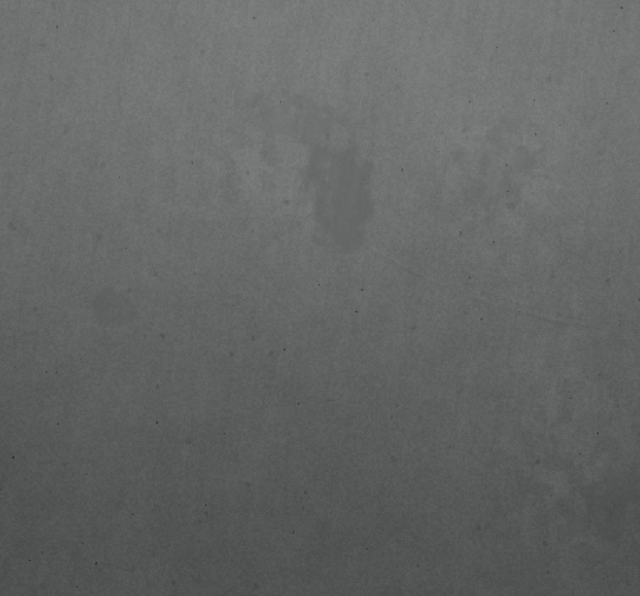
Reproduce this texture procedurally as a Shadertoy shader.

```glsl
// Weathered grey concrete wall: a vertical light falloff carries fine grain,
// tilted trowel streaks, ragged stains and pale flakes, small pits and
// a sweep of faint curved ridges. All layers come from hashed value noise.

const vec3 TINT = vec3(0.985, 1.005, 1.003);

float hash(vec2 p) {
    vec3 q = fract(vec3(p.xyx) * 0.1031);
    q += dot(q, q.yzx + 33.33);
    return fract((q.x + q.y) * q.z);
}

float noise(vec2 p) {
    vec2 i = floor(p), f = fract(p);
    f = f * f * (3.0 - 2.0 * f);
    float low = mix(hash(i), hash(i + vec2(1, 0)), f.x);
    float high = mix(hash(i + vec2(0, 1)), hash(i + vec2(1, 1)), f.x);
    return mix(low, high, f.y);
}

float fbm(vec2 p) {
    float sum = 0.0, amp = 0.5;
    for (int i = 0; i < 5; i++) {
        sum += amp * noise(p);
        p = mat2(1.6, 1.2, -1.2, 1.6) * p + 17.3;
        amp *= 0.55;
    }
    return sum / 1.055;
}

// Elliptic blotch whose rim is broken up by noise
float blotch(vec2 p, vec2 centre, vec2 radius, float ragged) {
    float d = length((p - centre) / radius) - 1.0;
    d += (fbm(p * 32.0 + centre * 50.0) - 0.5) * ragged;
    return 1.0 - smoothstep(-0.22, 0.22, d);
}

// Crumbly pale flakes, limited to a soft elliptic area
float flakes(vec2 p, vec2 centre, vec2 radius) {
    float area = exp(-dot((p - centre) / radius, (p - centre) / radius));
    float n = fbm(p * vec2(48.0, 42.0) + centre * 90.0);
    return smoothstep(0.50, 0.60, n + 0.10 * (area - 0.5)) * area;
}

// Scattered round pits, one candidate per grid cell
float pits(vec2 p, float cells, float density, float size) {
    vec2 g = p * cells, base = floor(g);
    float sum = 0.0;
    for (int y = -1; y <= 1; y++) {
        for (int x = -1; x <= 1; x++) {
            vec2 id = base + vec2(x, y);
            vec2 spot = id + vec2(hash(id + 3.7), hash(id + 51.2));
            float r = size * cells * mix(0.5, 1.3, hash(id + 84.6));
            float d = length((g - spot) * vec2(1.0, 0.8)) + r * (noise(g * 9.0) - 0.5);
            float present = step(hash(id + 120.4), density);
            sum += present * (1.0 - smoothstep(0.4 * r, 1.3 * r, d)) * hash(id + 9.1);
        }
    }
    return min(sum, 1.0);
}

// Parallel curved ridges: a dark groove with a lit upper lip
float ridges(vec2 p, float right) {
    float t = right - p.x, sum = 0.0;
    float wobble = (noise(p * 14.0) - 0.5) * 0.008;
    for (int i = 0; i < 4; i++) {
        float k = float(i);
        float d = p.y - 0.447 - 0.66 * t * t - k * (0.006 + 0.045 * t) + wobble;
        float groove = exp(-pow(d / 0.0032, 2.0));
        float lip = exp(-pow((d - 0.005) / 0.003, 2.0));
        float wear = smoothstep(0.25, 0.65, noise(p * vec2(13.0, 9.0) + k * 7.0));
        sum += (0.6 * lip - groove) * wear / (1.0 + 0.8 * k);
    }
    return sum * smoothstep(0.55, 0.35, t);
}

// Light falloff: bright top, dark foot, slightly dim left and right sides
float lighting(vec2 uv) {
    float level = mix(0.322, 0.478, smoothstep(-0.08, 1.02, uv.y));
    float side = uv.x - 0.56;
    return level - 0.085 * side * side * (0.4 + uv.y);
}

void mainImage(out vec4 fragColor, in vec2 fragCoord) {
    vec2 uv = fragCoord / iResolution.xy;
    vec2 p = fragCoord / iResolution.y;
    float right = iResolution.x / iResolution.y;
    float tone = lighting(uv);

    // Broad clouds and near-vertical trowel streaks
    tone += 0.030 * (fbm(p * 5.0 + 4.0) - 0.5);
    tone += 0.026 * (fbm(p * 26.0 + 31.0) - 0.5);
    vec2 swept = vec2(p.x - 0.16 * p.y, p.y);
    float streak = noise(swept * vec2(95.0, 7.0)) + noise(swept * vec2(190.0, 16.0)) - 1.0;
    tone += 0.013 * streak * mix(0.3, 1.0, uv.y);

    // Pale flakes around the damp stains
    float pale = flakes(p, vec2(0.45, 0.71), vec2(0.17, 0.12));
    pale += flakes(p, vec2(0.86, 0.68), vec2(0.14, 0.16));
    pale += flakes(p, vec2(0.95, 0.25), vec2(0.13, 0.22));
    tone += 0.021 * min(pale, 1.0);

    float damp = blotch(p, vec2(0.567, 0.66), vec2(0.055, 0.085), 1.5);
    damp += 0.7 * blotch(p, vec2(0.50, 0.785), vec2(0.085, 0.045), 2.6);
    damp += 0.7 * blotch(p, vec2(0.83, 0.71), vec2(0.050, 0.060), 2.6);
    damp += 0.6 * blotch(p, vec2(0.19, 0.485), vec2(0.032, 0.026), 1.4);
    damp += 0.5 * blotch(p, vec2(1.02, 0.15), vec2(0.060, 0.050), 2.4);
    damp = min(damp, 1.0);
    tone -= 0.030 * damp;

    // Ridges, pits and grain; grain is calmer inside the damp stains
    tone += 0.019 * ridges(p, right);
    tone -= 0.045 * pits(p, 22.0, 0.30, 0.0045);
    tone -= 0.140 * pits(p + 5.3, 34.0, 0.10, 0.0019);
    float grain = noise(p * 430.0) + 0.7 * noise(p * 210.0 + 60.0) - 0.85;
    tone += 0.034 * grain * (1.0 - 0.6 * damp);

    fragColor = vec4(clamp(tone * TINT, 0.0, 1.0), 1.0);
}
```
